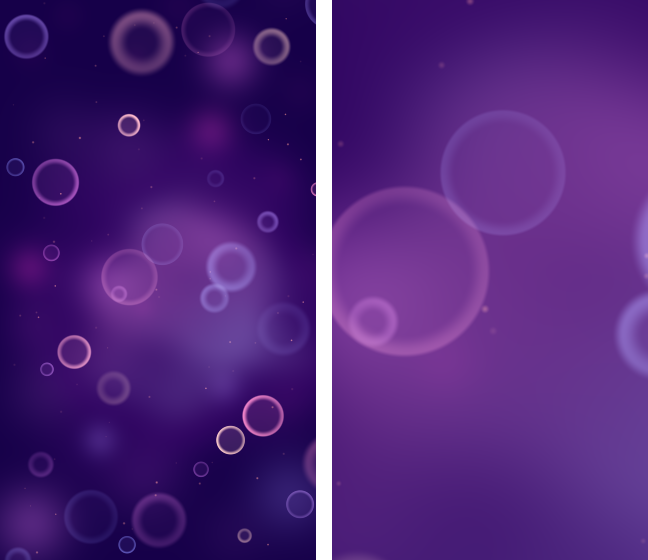
Left, the full canvas; right, a detail of the centre.
This background is drawn by a WebGL 1 fragment shader. Its source:

```glsl
precision highp float;
// Soft glowing rings, blurred lights and tiny sparks over a violet haze.

uniform vec2 u_resolution;

const int RING_COUNT = 34;
const int BLUR_COUNT = 28;
const int SPARK_COUNT = 90;

const vec3 NIGHT = vec3(0.085, 0.0, 0.285);
const vec3 DUSK = vec3(0.185, 0.02, 0.38);
const vec3 HAZE_VIOLET = vec3(0.42, 0.19, 0.55);
const vec3 HAZE_BLUE = vec3(0.33, 0.23, 0.56);
const vec3 MAGENTA = vec3(0.58, 0.10, 0.38);
const vec3 PINK = vec3(0.92, 0.50, 0.66);
const vec3 VIOLET = vec3(0.70, 0.38, 0.76);
const vec3 BLUE = vec3(0.36, 0.40, 0.72);
const vec3 PEACH = vec3(1.0, 0.80, 0.70);
const vec3 SPARK_GOLD = vec3(0.95, 0.56, 0.38);

const vec2 HAZE_CENTER = vec2(0.56, 0.46);   // fraction of the canvas
const vec2 HAZE_SIZE = vec2(0.46, 0.46);     // in canvas widths
const vec2 RING_RADIUS = vec2(0.018, 0.088); // smallest, largest
const vec2 RING_LIGHT = vec2(0.16, 1.0);     // faintest, brightest
const vec2 BLUR_RADIUS = vec2(0.035, 0.13);
const vec2 BLUR_LIGHT = vec2(0.05, 0.46);
const float SPARK_RADIUS = 0.006;

float hash(float n) {
  return fract(sin(n * 12.9898) * 43758.547);
}

// Evenly spread point with some jitter, slightly overlapping the borders.
vec2 scatter(float i, float seed) {
  vec2 even = fract(vec2(0.7549, 0.5698) * i + vec2(hash(seed), hash(seed + 0.5)));
  vec2 jitter = vec2(hash(i + seed + 3.1), hash(i + seed + 7.7)) - 0.5;
  return even * 1.06 - 0.03 + jitter * 0.14;
}

vec3 screen(vec3 base, vec3 light) {
  return 1.0 - (1.0 - base) * (1.0 - clamp(light, 0.0, 1.0));
}

vec3 lightColor(float h) {
  vec3 color = mix(BLUE, VIOLET, smoothstep(0.15, 0.4, h));
  color = mix(color, PINK, smoothstep(0.45, 0.7, h));
  return mix(color, PEACH, smoothstep(0.78, 0.92, h));
}

// Two-stage ramp: night to dusk, then dusk to the pale center.
vec3 haze(vec2 p, vec2 canvas) {
  vec2 warp = vec2(sin(p.y * 5.0 + 1.3) + 0.5 * sin(p.y * 9.0 + p.x * 6.0),
                   sin(p.x * 6.0 + 0.4) + 0.5 * sin(p.x * 8.0 - p.y * 7.0));
  vec2 q = (p + 0.06 * warp - HAZE_CENTER * canvas) / HAZE_SIZE;
  float patches = sin(p.x * 13.0 + p.y * 7.0) * sin(p.y * 15.0 - p.x * 5.0 + 0.7);
  float glow = exp(-dot(q, q)) * (0.95 + 0.13 * patches);
  float blueness = 0.5 + 0.5 * sin(p.y * 7.0 - p.x * 5.0 + 0.8);
  vec3 pale = mix(HAZE_VIOLET, HAZE_BLUE, blueness * 0.7);
  vec3 color = mix(NIGHT, DUSK, smoothstep(0.06, 0.45, glow));
  return mix(color, pale, smoothstep(0.36, 0.92, glow));
}

// Bright rim that fades inward, with a faint filled body.
float ring(vec2 q, float radius, float crispness, float phase, float pixel) {
  float dist = length(q);
  float falloff = max(radius * mix(0.34, 0.06, crispness), 1.2 * pixel);
  float band = max(radius * mix(0.55, 0.22, crispness), 2.0 * pixel);
  float outside = 1.0 - smoothstep(radius, radius + falloff, dist);
  float inside = smoothstep(radius - band, radius, dist);
  float shade = 0.82 + 0.18 * dot(q, vec2(cos(phase), sin(phase))) / radius;
  return outside * (inside * shade + 0.16);
}

void main() {
  vec2 p = gl_FragCoord.xy / u_resolution.x;
  vec2 canvas = vec2(1.0, u_resolution.y / u_resolution.x);
  float pixel = 1.0 / u_resolution.x;
  vec3 color = haze(p, canvas);

  // Out-of-focus lights
  for (int k = 0; k < BLUR_COUNT; k++) {
    float i = float(k);
    float size = hash(i + 21.3);
    float radius = mix(BLUR_RADIUS.x, BLUR_RADIUS.y, size);
    vec2 q = (p - scatter(i, 5.0) * canvas) / radius;
    float light = mix(BLUR_LIGHT.x, BLUR_LIGHT.y, pow(hash(i + 33.9), 2.0));
    vec3 tint = mix(MAGENTA, VIOLET, smoothstep(0.25, 0.75, size));
    tint = mix(tint, BLUE, 0.8 * step(0.75, hash(i + 42.6)));
    color = screen(color, tint * light * exp(-dot(q, q)));
  }

  // Rings, the crisp ones brighter
  for (int k = 0; k < RING_COUNT; k++) {
    float i = float(k);
    float h = hash(i + 51.7);
    float radius = mix(RING_RADIUS.x, RING_RADIUS.y, h * sqrt(h));
    float crispness = smoothstep(0.2, 0.8, hash(i + 64.2));
    float hue = hash(i + 95.1);
    float vigor = hash(i + 77.4) * mix(0.55, 1.0, crispness);
    vigor = mix(vigor, 1.0, 0.7 * crispness * smoothstep(0.6, 0.9, hue));
    float light = mix(RING_LIGHT.x, RING_LIGHT.y, vigor);
    vec2 q = p - scatter(i, 11.0) * canvas;
    float shape = ring(q, radius, crispness, 6.2832 * hash(i + 88.6), pixel);
    color = screen(color, lightColor(hue) * light * shape);
  }

  // Tiny sparks
  for (int k = 0; k < SPARK_COUNT; k++) {
    float i = float(k);
    float radius = max(SPARK_RADIUS * mix(0.6, 1.0, hash(i + 120.5)), 1.2 * pixel);
    float dist = length(p - scatter(i, 17.0) * canvas);
    float light = mix(0.12, 0.75, pow(hash(i + 141.8), 2.0));
    color = screen(color, SPARK_GOLD * light * (1.0 - smoothstep(0.0, radius, dist)));
  }

  gl_FragColor = vec4(color, 1.0);
}
```
